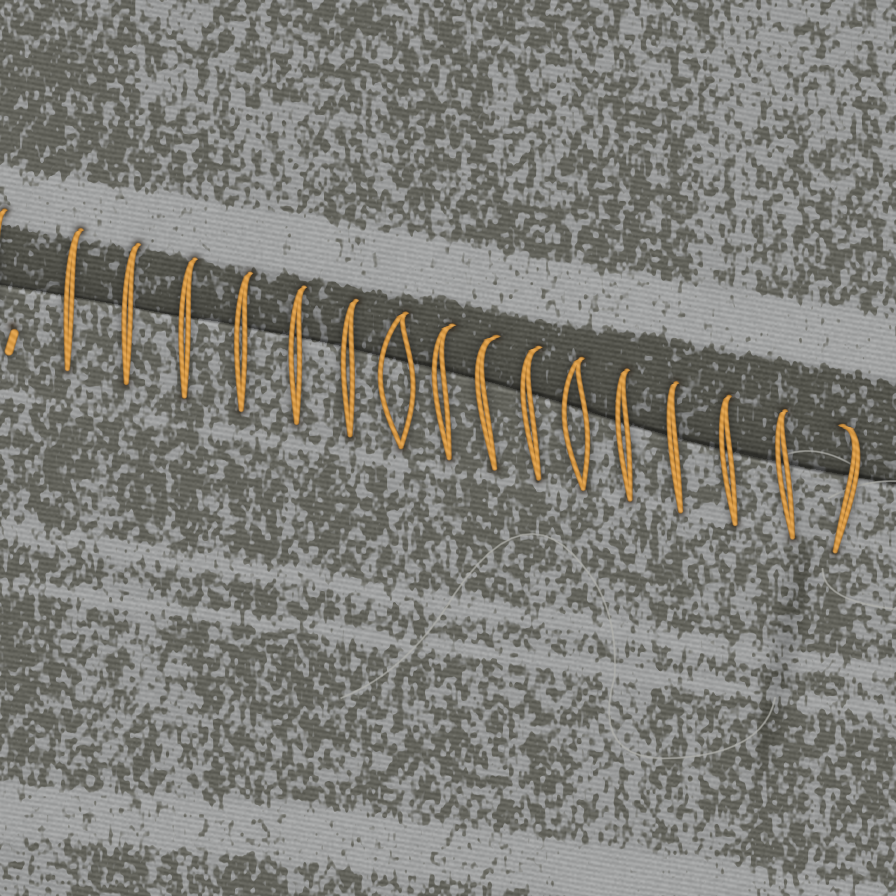
A Shadertoy shader for this texture:

```glsl
// Worn grey woven cloth with a sloping seam, a row of orange hand stitches and a loose pale thread.
const float PI = 3.14159;
const float SLOPE = 0.172;

float hash(vec2 p) {
    vec3 q = fract(p.xyx * 0.1031);
    q += dot(q, q.yzx + 33.33);
    return fract((q.x + q.y) * q.z);
}

float noise(vec2 p) {
    vec2 i = floor(p), f = fract(p);
    f = f * f * (3.0 - 2.0 * f);
    return mix(mix(hash(i), hash(i + vec2(1, 0)), f.x),
               mix(hash(i + vec2(0, 1)), hash(i + vec2(1, 1)), f.x), f.y);
}

float bell(float x, float centre, float width) {
    float d = (x - centre) / width;
    return exp(-d * d);
}

float band(float x, float centre, float halfWidth, float soft) {
    return 1.0 - smoothstep(halfWidth - soft, halfWidth + soft, abs(x - centre));
}

float segment(vec2 p, vec2 a, vec2 b) {
    vec2 d = b - a;
    return length(p - a - d * clamp(dot(p - a, d) / dot(d, d), 0.0, 1.0));
}

// Distance to a quadratic curve, approximated by short chords
float curve(vec2 p, vec2 a, vec2 b, vec2 c) {
    float d = 1.0;
    vec2 last = a;
    for (int i = 1; i <= 12; i++) {
        float t = float(i) / 12.0;
        vec2 next = mix(mix(a, b, t), mix(b, c, t), t);
        d = min(d, segment(p, last, next));
        last = next;
    }
    return d;
}

float strandX(float u, vec2 top, vec2 bottom, float hook, float open) {
    u = clamp(u, 0.0, 1.0);
    return mix(top.x, bottom.x, u) - hook * sin(PI * sqrt(u)) + open * sin(PI * u);
}

float strand(vec2 p, vec2 top, vec2 bottom, float hook, float open) {
    float len = top.y - bottom.y;
    float u = clamp((top.y - p.y) / len, 0.0, 1.0);
    float slope = (strandX(u + 0.02, top, bottom, hook, open)
                 - strandX(u - 0.02, top, bottom, hook, open)) / (0.04 * len);
    float dx = p.x - strandX(u, top, bottom, hook, open);
    return length(vec2(dx * inversesqrt(1.0 + slope * slope), p.y - top.y + u * len));
}

// Returns the distance to the nearest strand, and to the nearest needle hole
vec2 stitches(vec2 p) {
    vec2 d = vec2(1.0);
    for (int i = -1; i < 16; i++) {
        float k = float(i), s = k / 15.0, end = step(14.5, k);
        float x = 0.0872 + 0.85 * s + 0.0182 * sin(2.0 * PI * s)
                + 0.0143 * pow(abs(sin(PI * s)), 4.0) - 0.021 * step(k, -0.5);
        vec2 top = vec2(x + 0.003, 0.765 - 0.257 * x);
        vec2 bottom = vec2(x + mix(-0.012, 0.013, s) - 0.018 * end, top.y - mix(0.154, 0.139, s));
        float hook = 0.007 + 0.011 * bell(k, 8.0, 1.6) - 0.024 * end;
        float open = 0.0028 + 0.014 * bell(k, 6.0, 0.6) + 0.009 * bell(k, 10.0, 0.6)
                   + 0.002 * hash(vec2(k + 9.0, 3.0));
        d.x = min(d.x, strand(p, top, bottom, hook, open));
        d.x = min(d.x, strand(p, top, bottom, hook, -open));
        d.y = min(d.y, min(length(p - bottom), length(p - top)));
    }
    return d;
}

float looseThread(vec2 p) {
    vec2 a = vec2(0.508, 0.338), b = vec2(0.651, 0.368);
    vec2 c = vec2(0.686, 0.245), e = vec2(0.755, 0.154);
    float d = curve(p, vec2(0.381, 0.221), vec2(0.456, 0.251), a);
    d = min(d, curve(p, a, vec2(0.586, 0.453), b));
    d = min(d, curve(p, b, vec2(0.69, 0.323), c));
    d = min(d, curve(p, c, vec2(0.658, 0.147), e));
    d = min(d, curve(p, e, vec2(0.853, 0.16), vec2(0.865, 0.221)));
    d = min(d, curve(p, vec2(0.918, 0.365), vec2(0.918, 0.329), vec2(1.0, 0.32)));
    d = min(d, curve(p, vec2(0.875, 0.492), vec2(0.91, 0.505), vec2(0.95, 0.482)));
    return min(d, curve(p, vec2(0.925, 0.444), vec2(0.96, 0.464), vec2(1.0, 0.463)));
}

vec3 cloth(vec2 p, float t, float seam) {
    // Pale bands and narrow stripes running along the slope
    float w = t + 0.006 * (noise(p * 18.0) - 0.5);
    float pale = band(w, 0.782, 0.034, 0.006);
    pale += 0.55 * band(w, 0.56, 0.006, 0.006);
    pale += 0.8 * band(w, 0.410 + 0.008 * p.x, 0.011, 0.006);
    pale += 0.8 * band(w, 0.349 + 0.028 * p.x, 0.008, 0.005);
    float lowTop = 0.128 - 0.06 * p.x - 0.065 * p.x * p.x;
    pale += 0.85 * band(p.y + w - t, lowTop - 0.032, 0.031, 0.008);
    pale *= 0.8 + 0.3 * noise(p * vec2(30.0, 12.0));
    float fold = smoothstep(seam - 0.003, seam + 0.003, t) * (1.0 - smoothstep(0.742, 0.756, w));

    // Speckled dye, denser in broad patches and upright streaks
    float density = 0.49 + 0.22 * (noise(p * vec2(7.0, 4.0)) - 0.5) + 0.2 * (noise(p * vec2(75.0, 7.0)) - 0.5);
    density += 0.12 * bell(t, 0.84, 0.05) * (1.0 - p.x) + 0.2 * fold - 0.33 * pale;
    density += 0.16 * bell(length(p - vec2(0.08, 0.92)), 0.0, 0.08) - 0.07 * bell(length(p - vec2(0.95, 0.9)), 0.0, 0.25);
    float grain = 0.6 * noise(p * vec2(170.0, 145.0)) + 0.4 * noise(p * vec2(300.0, 190.0) + 7.0);
    float dye = smoothstep(-0.13, 0.13, density - grain);
    vec3 col = mix(vec3(0.605, 0.61, 0.61), vec3(0.385, 0.385, 0.355), dye);
    col += 0.035 * pale - 0.055 * fold;

    // Fine ribs, thread grain and a soft crease at the right
    col += 0.03 * sin(2.0 * PI * 165.0 * (t + 0.002 * noise(p * 9.0)));
    col += 0.05 * (noise(p * vec2(380.0, 420.0)) - 0.5);
    float crease = bell(p.x, 0.86 + 0.2 * (p.y - 0.2), 0.016) * band(p.y, 0.27, 0.12, 0.06);
    return col - 0.08 * crease;
}

void mainImage(out vec4 fragColor, in vec2 fragCoord) {
    vec2 p = fragCoord / iResolution.xy;
    float soft = 0.8 / iResolution.y;
    float t = p.y + SLOPE * p.x;
    float seam = 0.681 - 0.05 * smoothstep(0.32, 0.95, p.x) + 0.004 * (noise(vec2(p.x * 16.0, 2.0)) - 0.5);
    vec3 col = cloth(p, t, seam);

    // Seam: shadow above, dark gap, thin lit edge below
    float above = t - seam;
    col *= 1.0 - 0.22 * step(0.0, above) * exp(-above / 0.022);
    col *= 1.0 - 0.38 * band(above, 0.001, 0.0012 + 0.0025 * p.x, 0.0015 + soft);
    col += 0.06 * bell(above, -0.005, 0.003);

    float loose = looseThread(p);
    col = mix(col, vec3(0.7, 0.7, 0.68), 0.75 * (1.0 - smoothstep(0.0009 - soft, 0.0011 + soft, loose)));

    // Stitches with holes, soft shadow and rounded shading
    vec2 st = stitches(p);
    float scrap = segment(p, vec2(0.016, 0.628), vec2(0.010, 0.608));
    st.x = min(st.x, scrap - 0.002);
    st.y = min(st.y, length(p - vec2(0.014, 0.636)));
    col = mix(col, vec3(0.25, 0.2, 0.14), 0.65 * bell(st.y, 0.0, 0.0055));
    col *= 1.0 - 0.25 * bell(st.x, 0.0, 0.007);
    float twist = 0.04 * sin(700.0 * (p.y + 0.7 * p.x));
    vec3 yarn = mix(vec3(0.86, 0.62, 0.29), vec3(0.58, 0.4, 0.18), smoothstep(0.0006, 0.0036, st.x)) + twist;
    col = mix(col, yarn, 1.0 - smoothstep(0.0029 - soft, 0.0029 + soft, st.x));
    fragColor = vec4(col, 1.0);
}
```
